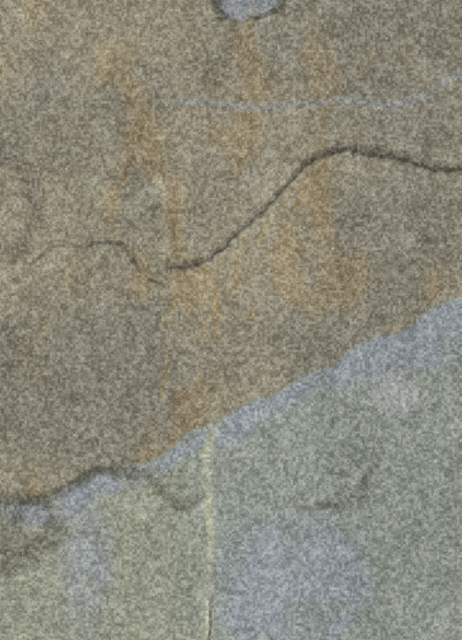
Give the GLSL for this texture, as a Shadertoy shader.

```glsl
// Weathered slate: a warm brown slab above a cool grey-green layer, split by
// dark cracks, pale veins and rusty streaks. Features are noise-warped curves
// and ellipses; layered value noise adds the fine grain.

#define WARM_STONE  vec3(0.528, 0.511, 0.452)
#define COOL_STONE  vec3(0.545, 0.570, 0.535)
#define MOSS_STONE  vec3(0.570, 0.580, 0.510)
#define BLUE_STAIN  vec3(0.545, 0.570, 0.590)
#define CRACK_DARK  vec3(0.300, 0.290, 0.260)
#define VEIN_PALE   vec3(0.680, 0.685, 0.590)
#define RUST        vec3(0.620, 0.530, 0.380)
#define GRAIN_SCALE 250.0
#define GRAIN_DEPTH 0.17
#define WARP_SIZE   0.034

float hash(vec2 p) {
    vec3 q = fract(vec3(p.xyx) * 0.1031);
    q += dot(q, q.yzx + 33.33);
    return fract((q.x + q.y) * q.z);
}

float noise(vec2 p) {
    vec2 i = floor(p), f = fract(p);
    f = f * f * (3.0 - 2.0 * f);
    return mix(mix(hash(i), hash(i + vec2(1, 0)), f.x),
               mix(hash(i + vec2(0, 1)), hash(i + vec2(1, 1)), f.x), f.y);
}

float fbm(vec2 p) {
    float sum = 0.0, amp = 0.5;
    for (int i = 0; i < 5; i++) {
        sum += amp * noise(p);
        p = mat2(1.6, 1.2, -1.2, 1.6) * p + 7.3;
        amp *= 0.5;
    }
    return sum / 0.97;
}

// Soft line, falling step and interval
float line(float d, float w) { return 1.0 - smoothstep(w * 0.25, w, abs(d)); }
float below(float x, float a, float b) { return 1.0 - smoothstep(a, b, x); }
float span(float x, float a, float b) {
    return smoothstep(a - 0.012, a + 0.012, x) * below(x, b - 0.012, b + 0.012);
}

// Approximate distance to an ellipse, and its soft filling
float ellipse(vec2 p, vec2 c, vec2 r) { return (length((p - c) / r) - 1.0) * min(r.x, r.y); }
float blob(vec2 p, vec2 c, vec2 r, float soft) { return below(ellipse(p, c, r), -soft, soft); }

float segment(vec2 p, vec2 a, vec2 b) {
    vec2 ab = b - a;
    return length(p - a - ab * clamp(dot(p - a, ab) / dot(ab, ab), 0.0, 1.0));
}

// Heights of the three cracks
float ridgeCrack(float x) {
    return 0.58 + 0.19 * smoothstep(0.28, 0.54, x) - 0.036 * smoothstep(0.54, 0.72, x);
}
float archCrack(float x) {
    return 0.58 + 0.042 * smoothstep(0.0, 0.12, x) - 0.075 * smoothstep(0.17, 0.265, x);
}
float lowCrack(float x) {
    return 0.222 + 0.04 * smoothstep(0.07, 0.17, x) - 0.052 * smoothstep(0.22, 0.29, x);
}

void mainImage(out vec4 fragColor, in vec2 fragCoord) {
    vec2 p = fragCoord / iResolution.y;
    vec2 q = p + WARP_SIZE * (vec2(fbm(p * 16.0), fbm(p * 16.0 + 41.0)) - 0.5);
    float broad = fbm(p * 5.0 + 3.0), patchy = fbm(p * 24.0 + 19.0);
    float broken = smoothstep(0.36, 0.6, patchy);

    // Warm slab over the cool layer, with blue stains
    float edge = max(0.17 + 0.51 * q.x, lowCrack(q.x) * (1.0 - step(0.3, q.x)));
    float cool = below(q.y - edge, -0.006, 0.006);
    vec3 warmCol = WARM_STONE + vec3(0.03, 0.02, 0.0) * smoothstep(0.45, 0.75, broad);
    vec3 coolCol = mix(MOSS_STONE, COOL_STONE, smoothstep(0.24, 0.36, q.x));
    float stain = span(edge - q.y, 0.0, 0.04 + 0.05 * smoothstep(0.5, 0.7, q.x));
    stain = max(stain, blob(q, vec2(0.46, 0.09), vec2(0.12, 0.11), 0.02));
    stain = max(stain, 0.8 * blob(q, vec2(0.14, 0.12), vec2(0.04, 0.10), 0.02));
    coolCol = mix(coolCol, BLUE_STAIN, stain * (0.45 + 0.5 * broken));
    vec3 col = mix(warmCol, coolCol, cool);

    // Chip, oval stain, pale scar, dark hollows and lower arc
    float chip = ellipse(q, vec2(0.384, 1.0), vec2(0.055, 0.032));
    col = mix(col, BLUE_STAIN, 0.8 * below(chip, -0.004, 0.004));
    float dark = 0.65 * line(chip, 0.007) * broken;
    float oval = ellipse(q, vec2(0.20, 0.755), vec2(0.053, 0.078));
    col = mix(col, VEIN_PALE, 0.3 * line(oval, 0.012) * broken);
    dark += 0.4 * blob(q, vec2(0.21, 0.735), vec2(0.012, 0.02), 0.007) * broken;
    col = mix(col, vec3(0.64), 0.6 * blob(q, vec2(0.625, 0.382), vec2(0.042, 0.03), 0.008));
    float hollow = blob(q, vec2(0.025, 0.165), vec2(0.075, 0.055), 0.012);
    hollow *= 1.0 - 0.8 * blob(q, vec2(0.05, 0.19), vec2(0.016, 0.022), 0.005);
    dark += 0.5 * hollow * (0.5 + 0.5 * broken);
    dark += 0.3 * line(ellipse(q, vec2(0.0, 0.68), vec2(0.05, 0.075)), 0.018);
    float arc = ellipse(q, vec2(0.475, 0.29), vec2(0.115, 0.085));
    dark += 0.35 * line(arc, 0.009) * below(q.y, 0.27, 0.32) * broken;

    // Rust streaks fanning down from the ridge crack
    for (int i = 0; i < 7; i++) {
        float k = float(i), x = 0.275 + 0.04 * k;
        vec2 top = vec2(x, ridgeCrack(x) - 0.015);
        vec2 foot = top - vec2(0.02 + 0.015 * k, 0.17 + 0.07 * hash(vec2(k, 5.0)));
        float streak = line(segment(q, top, foot), 0.0045);
        col = mix(col, RUST, 0.55 * streak * smoothstep(0.35, 0.6, noise(p * 38.0 + k)));
    }
    float rusty = smoothstep(0.56, 0.74, fbm(p * vec2(18.0, 9.0) + 60.0));
    col = mix(col, RUST, 0.4 * rusty * (1.0 - cool));

    // Pale veins: upright, stem and upper ribbon
    float veinX = 0.316 + 0.016 * smoothstep(0.3, 0.42, q.y) + 0.014 * smoothstep(0.0, 0.1, q.y);
    float vein = line(q.x - veinX, 0.009) * below(q.y, 0.38, 0.43);
    col = mix(col, VEIN_PALE, vein * (0.35 + 0.5 * broken));
    col = mix(col, VEIN_PALE, 0.5 * line(q.x - 0.255, 0.007) * span(q.y, 0.48, 0.8) * broken);
    float ribbon = q.y - 0.835 - 0.01 * cos(q.x * 24.0) - 0.06 * smoothstep(0.6, 0.74, q.x);
    col = mix(col, BLUE_STAIN, 0.5 * line(ribbon, 0.011) * smoothstep(0.24, 0.3, q.x));

    // Cracks: broad worn shade with a thin deep core
    float ridge = (q.y - ridgeCrack(q.x)) / 1.2, arch = q.y - archCrack(q.x);
    dark += 0.4 * (line(ridge, 0.011) + line(ridge + 0.002, 0.0045)) * smoothstep(0.25, 0.27, q.x);
    dark += 0.65 * line(arch, 0.006) * span(q.x, 0.04, 0.262) * (0.35 + 0.65 * broken);
    dark += 0.45 * line(q.x - 0.251, 0.006) * span(q.y, 0.48, 0.56) * broken;
    dark += 0.55 * line(q.y - lowCrack(q.x), 0.016) * below(q.x, 0.31, 0.335) * (0.5 + 0.5 * broken);
    dark += 0.55 * line(q.x - veinX - 0.004, 0.005) * below(q.y, 0.08, 0.16) * broken;
    col = mix(col, CRACK_DARK, min(dark, 0.85));

    // Mottling, upright brushing and mineral grain
    vec2 g = p * GRAIN_SCALE;
    float grain = noise(g) + 0.5 * noise(g * 0.5 + 5.0) + 0.5 * noise(g * 1.7 + 9.0) - 1.0;
    float fleck = smoothstep(0.82, 0.97, noise(g * 0.8 + 31.0));
    col += GRAIN_DEPTH * grain + 0.07 * fleck + 0.025 * (noise(p * vec2(90.0, 9.0)) - 0.5);
    col += 0.10 * (broad - 0.5) + 0.08 * (patchy - 0.5);
    fragColor = vec4(clamp(col, 0.0, 1.0), 1.0);
}
```
